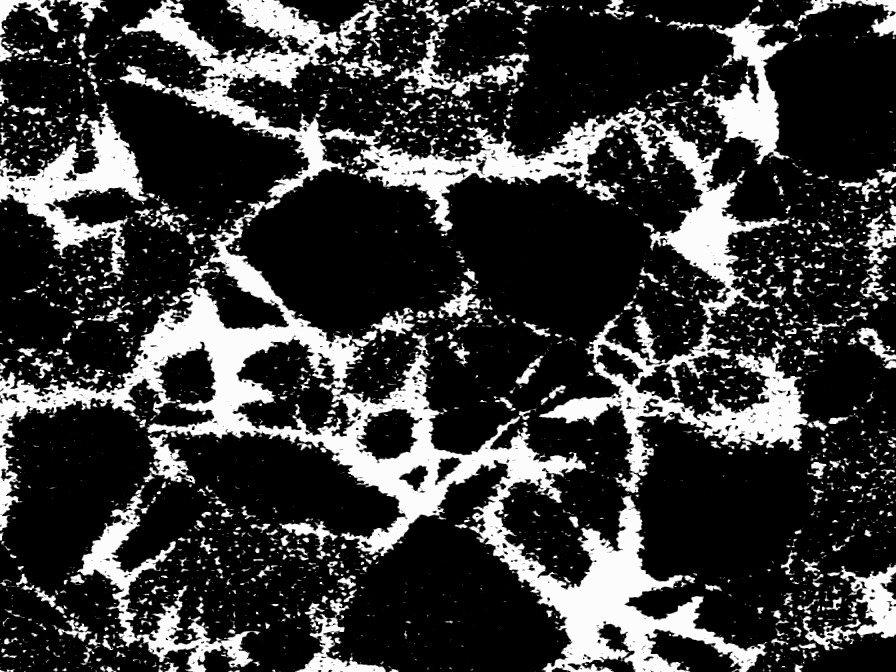
Give the GLSL for this texture, as a WebGL 2 fragment shader.

```glsl
#version 300 es
precision highp float;

uniform vec2 u_resolution;
out vec4 fragColor;

vec2 hash2(vec2 cell) {
    uvec2 v = uvec2(ivec2(cell) + 4096) * 1664525u + 1013904223u;
    v.x += v.y * 1664525u;
    v.y += v.x * 1664525u;
    v ^= v >> 16u;
    v.x += v.y * 1664525u;
    v.y += v.x * 1664525u;
    v ^= v >> 16u;
    return vec2(v & 65535u) / 65535.0;
}

float cornerSlope(vec2 cell, vec2 offset) {
    float angle = 6.2832 * hash2(cell).x;
    return dot(vec2(cos(angle), sin(angle)), offset);
}

float gradientNoise(vec2 p) {
    vec2 i = floor(p), f = p - i;
    vec2 u = f * f * f * (f * (f * 6.0 - 15.0) + 10.0);
    vec2 x = vec2(1.0, 0.0), y = vec2(0.0, 1.0);
    float low = mix(cornerSlope(i, f), cornerSlope(i + x, f - x), u.x);
    float high = mix(cornerSlope(i + y, f - y), cornerSlope(i + 1.0, f - 1.0), u.x);
    return mix(low, high, u.y);
}

// x: distance to the rounded border of a Voronoi stone, y: random value of the stone
vec2 stone(vec2 p) {
    vec2 base = floor(p), nearestCell = base, toNearest = vec2(8.0);
    for (int y = -1; y <= 1; y++)
    for (int x = -1; x <= 1; x++) {
        vec2 cell = base + vec2(x, y);
        vec2 toSeed = cell + hash2(cell) - p;
        if (dot(toSeed, toSeed) < dot(toNearest, toNearest)) {
            toNearest = toSeed;
            nearestCell = cell;
        }
    }
    // A soft minimum over all borders opens pockets where stones meet
    float sum = 0.0;
    for (int y = -2; y <= 2; y++)
    for (int x = -2; x <= 2; x++) {
        if (x == 0 && y == 0) continue;
        vec2 cell = nearestCell + vec2(x, y);
        vec2 toSeed = cell + hash2(cell) - p;
        float border = dot(0.5 * (toNearest + toSeed), normalize(toSeed - toNearest));
        sum += exp(-24.0 * border);
    }
    return vec2(-log(sum + 1e-9) / 24.0, hash2(nearestCell + 57.0).y);
}

void main() {
    vec2 p = gl_FragCoord.xy / u_resolution.y;

    // Bend the stones so that they differ in outline and direction
    vec2 q = p + 0.07 * vec2(gradientNoise(p * 3.0), gradientNoise(p * 3.0 + 31.0));
    q += 0.014 * vec2(gradientNoise(p * 13.0 + 7.0), gradientNoise(p * 13.0 + 63.0));
    q += 0.007 * vec2(gradientNoise(p * 38.0), gradientNoise(p * 38.0 + 19.0));
    q = mat2(0.87, 0.12, -0.12, 1.12) * q;

    // Some large stones stay whole, the others break into rubble
    vec2 boulder = stone(q * 4.1 + 11.0);
    float border = boulder.x / 4.1;
    float solidLevel = -1.25;
    if (boulder.y > 0.24) {
        vec2 rubble = stone(q * 9.2 + 40.0);
        border = min(border, rubble.x / 9.2);
        solidLevel = mix(-0.4, -1.15, rubble.y);
    }

    // Gaps widen and close from region to region
    float region = gradientNoise(p * 4.5 + 83.0) + 0.6 * gradientNoise(p * 11.0 + 5.0);
    float gapWidth = clamp(0.005 + 0.042 * region, -0.003, 0.034);
    float level = clamp((gapWidth - border) / 0.013, solidLevel, 0.8);

    // Fine grit frays the edges and speckles rough faces
    float grit = gradientNoise(p * vec2(72.0, 100.0)) + 0.9 * gradientNoise(p * vec2(150.0, 195.0) + 9.0);
    float roughness = clamp(1.1 + 1.5 * gradientNoise(p * 4.0 + 120.0), 0.45, 1.7);
    level += roughness * grit;

    float light = clamp(0.5 + 0.8 * level / max(fwidth(level), 1e-4), 0.0, 1.0);
    fragColor = vec4(vec3(0.99 * light), 1.0);
}
```
